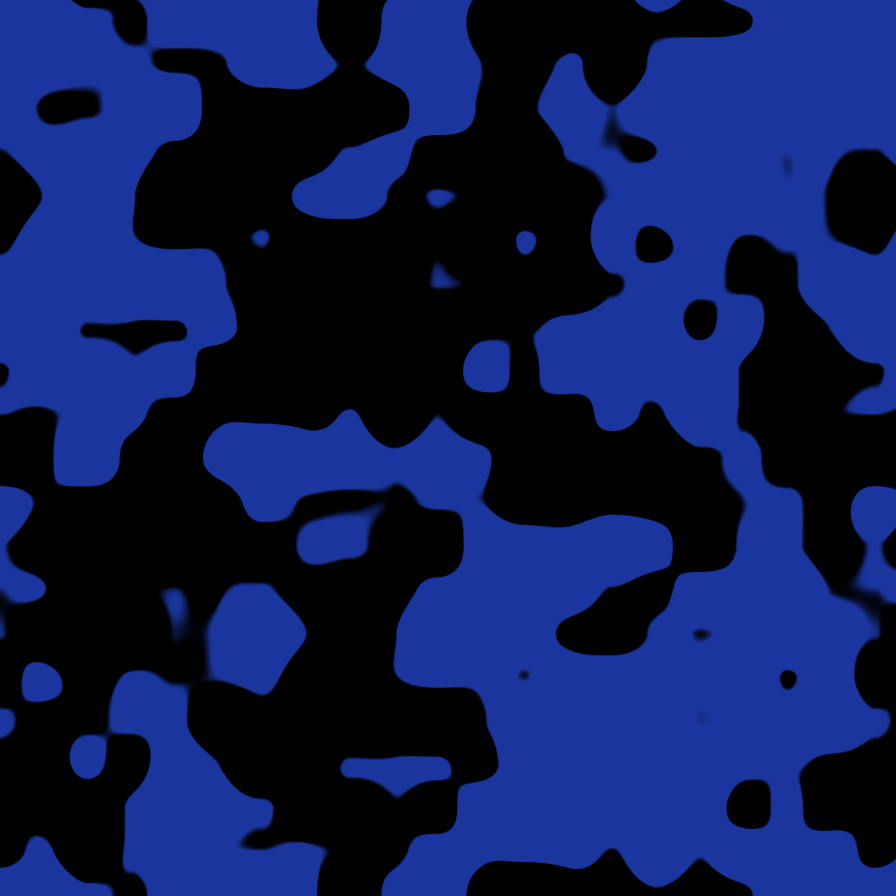
Give the GLSL for this pattern, as a WebGL 2 fragment shader.

```glsl
#version 300 es
precision highp float;
// Draws irregular blue camouflage blotches on black from thresholded value noise.

uniform vec2 u_resolution;
out vec4 fragColor;

float hash(uvec3 key) {
    uint h = key.x * 374761393u + key.z;
    h = (h ^ (h >> 15)) * 2246822519u + key.y * 668265263u;
    h = (h ^ (h >> 13)) * 3266489917u;
    h = (h ^ (h >> 16)) * 2246822519u;
    h ^= h >> 15;
    return float(h >> 8) / 16777216.0;
}

// Random lattice value. The upper half is a shifted inverse of the lower half,
// which gives both colours a balanced share of the canvas.
float latticeValue(vec2 cell, float period) {
    cell = mod(cell, period);
    bool upper = cell.y > 0.5 * period - 0.5;
    if (upper) {
        cell = mod(cell + period * vec2(0.3, 0.5), period);
    }
    float value = hash(uvec3(round(cell), period));
    return upper ? 1.0 - value : value;
}

// Value noise that repeats after the given number of cells
float valueNoise(vec2 p, float period) {
    p *= period;
    vec2 cell = floor(p);
    vec2 blend = smoothstep(0.0, 1.0, p - cell);
    float bottom = mix(latticeValue(cell, period),
                       latticeValue(cell + vec2(1.0, 0.0), period), blend.x);
    float top = mix(latticeValue(cell + vec2(0.0, 1.0), period),
                    latticeValue(cell + vec2(1.0, 1.0), period), blend.x);
    return mix(bottom, top, blend.y);
}

void main() {
    vec2 p = 1.024 * gl_FragCoord.xy / u_resolution;

    // Broad blotches, with a strong finer octave that makes the outlines wavy
    float field = mix(valueNoise(p, 10.0), valueNoise(p, 20.0), 0.43);

    // Narrow threshold: crisp outlines that blur where blotches barely touch
    float softness = max(0.010, 0.5 * fwidth(field));
    float coverage = smoothstep(-softness, softness, field - 0.494);

    vec3 black = vec3(0.0);
    vec3 blue = vec3(0.10, 0.21, 0.62);
    fragColor = vec4(mix(black, blue, coverage), 1.0);
}
```
